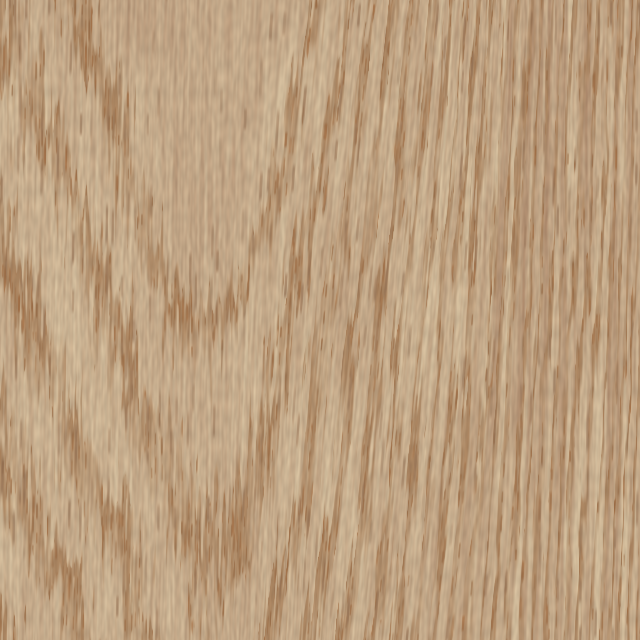
This texture is drawn by a three.js fragment shader. Its source:

```glsl
// Flat-sawn oak: growth rings form nested V shapes on the left and, as one
// steepening parabola, crowd into near-vertical lines on the right. Gradient
// noise frays the rings along the fibres; hashed cells scatter dark pores.

varying vec2 vUv;

float hash(vec2 p) {
  return fract(sin(dot(p, vec2(127.1, 311.7))) * 43758.55);
}

vec2 gradient(vec2 cell) {
  float angle = 6.2832 * hash(cell);
  return vec2(cos(angle), sin(angle));
}

// Gradient noise, roughly -0.7 to 0.7
float gnoise(vec2 p) {
  vec2 i = floor(p);
  vec2 f = p - i;
  vec2 w = f * f * f * (f * (f * 6.0 - 15.0) + 10.0);
  vec2 e = vec2(1.0, 0.0);
  float low = mix(dot(gradient(i), f), dot(gradient(i + e), f - e), w.x);
  float high = mix(dot(gradient(i + e.yx), f - e.yx),
                   dot(gradient(i + e.xx), f - e.xx), w.x);
  return mix(low, high, w.y);
}

// Soft upright dashes, one per cell; share is the part of the cells in use
float pores(vec2 p, vec2 cells, float share) {
  vec2 g = p * cells;
  g.y += 17.0 * hash(vec2(floor(g.x), 3.0));
  vec2 id = floor(g);
  vec2 f = g - id - 0.5;
  f.x += 0.3 * (hash(id + 5.3) - 0.5);
  float halfLength = mix(0.25, 0.5, hash(id + 9.1));
  float r = hash(id);
  float dash = (1.0 - smoothstep(0.08, 0.35, abs(f.x)))
             * (1.0 - smoothstep(halfLength * 0.5, halfLength, abs(f.y)));
  return dash * smoothstep(r, r + 0.15, share) * mix(0.45, 1.0, hash(id + 2.7));
}

// Ring count: each whole step is one year, apexes lie on x = 0.315
float ringPhase(vec2 p) {
  float u = p.x - 0.315;
  float rise = u < 0.0 ? 2.8 * (sqrt(u * u + 0.0004) - 0.02) : 17.0 * u * u;
  float warp = 0.14 * gnoise(p * vec2(5.0, 3.2) + 4.0)
             + 0.05 * gnoise(p * vec2(14.0, 9.0));
  return (rise - p.y + 0.47 + warp) / 0.335 + 0.27;
}

void main() {
  // Fibres lean to the right in the middle and stand upright at the right
  float lean = 0.015 + 0.07 * smoothstep(0.3, 0.55, vUv.x)
             * (1.0 - smoothstep(0.65, 0.9, vUv.x));
  vec2 grain = vec2(vUv.x - lean * (vUv.y - 0.5), vUv.y);
  float quarter = smoothstep(0.55, 0.88, vUv.x);

  // Growth rings, frayed along the fibres
  float fray = 0.42 * gnoise(grain * vec2(110.0, 6.0))
             + 0.30 * gnoise(grain * vec2(220.0, 14.0));
  float phase = ringPhase(vUv) + fray
              + quarter * 0.9 * gnoise(vec2(grain.x * 24.0, grain.y * 0.8));
  float t = fract(phase);
  float band = smoothstep(0.0, 0.2, t) * (1.0 - smoothstep(0.28, 0.6, t));
  band *= smoothstep(-0.3, -0.05, phase);
  band *= clamp(0.92 + 1.1 * gnoise(grain * vec2(38.0, 5.0)), 0.0, 1.25);

  // Pale wood with slow shifts of tone and long streaks
  float fine = gnoise(grain * vec2(240.0, 10.0));
  float streak = gnoise(grain * vec2(105.0, 3.0) + 9.0);
  float tone = 0.32 + 0.6 * gnoise(vUv * vec2(4.0, 2.0) + 7.0)
             + 0.8 * streak + 1.0 * fine;
  tone += quarter * (0.15 + 2.2 * gnoise(vec2(grain.x * 75.0, grain.y * 0.9))
                          + 0.9 * gnoise(vec2(grain.x * 150.0, grain.y * 2.0)));
  tone += 0.6 * smoothstep(0.82, 0.85, vUv.x)
        * (1.0 - smoothstep(0.86, 0.9, vUv.x));
  // Grey-pink heart inside the innermost ring
  tone += 0.45 * (1.0 - smoothstep(-0.5, 0.0, phase));
  vec3 color = mix(vec3(0.79, 0.695, 0.57), vec3(0.735, 0.62, 0.50),
                   clamp(tone, -0.5, 2.2));

  // Brown early wood, then short pores within it and long ones between
  float brown = band * (0.8 + 0.5 * fine + 0.4 * streak);
  color = mix(color, vec3(0.66, 0.515, 0.375), clamp(brown, 0.0, 1.0));
  float shortPores = pores(grain, vec2(185.0, 24.0), 0.04 + 0.6 * band);
  float longPores = pores(grain + 0.37, vec2(115.0, 12.0), 0.22 + 0.15 * band);
  float redPores = pores(grain + 0.71, vec2(140.0, 17.0), 0.4 * band);
  color = mix(color, vec3(0.60, 0.42, 0.27), 0.75 * shortPores);
  color = mix(color, vec3(0.585, 0.445, 0.33), 0.7 * longPores);
  color = mix(color, vec3(0.62, 0.42, 0.26), 0.75 * redPores);

  // Fine fibre shading
  color *= 1.0 + 0.09 * gnoise(grain * vec2(200.0, 45.0));
  gl_FragColor = vec4(color, 1.0);
}
```
